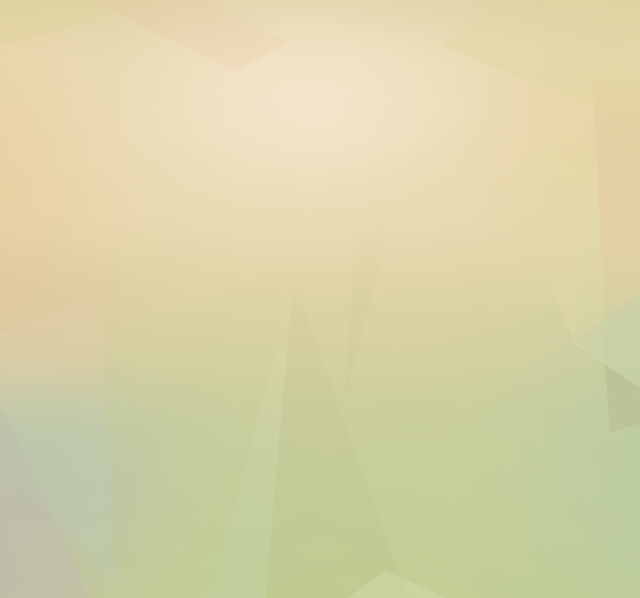
Reproduce this background procedurally as a WebGL 2 fragment shader.

```glsl
#version 300 es
precision highp float;
// Soft pastel backdrop: a vertical cream-to-green blend with a warm glow
// and coloured side washes, overlaid by faint translucent triangular facets.
// Positions are canvas fractions, measured from the lower left.
uniform vec2 u_resolution;
out vec4 outColor;

float cross2(vec2 a, vec2 b) { return a.x * b.y - a.y * b.x; }

// Signed distance to the line through a and b, positive on its left.
float lineSide(vec2 p, vec2 a, vec2 b) {
  return cross2(normalize(b - a), p - a);
}

// Smooth-edged coverage of a triangle with either winding.
float facet(vec2 p, vec2 a, vec2 b, vec2 c) {
  float winding = sign(cross2(b - a, c - a));
  float inside = min(lineSide(p, a, b) * winding,
                 min(lineSide(p, b, c) * winding, lineSide(p, c, a) * winding));
  float soft = 1.0 / min(u_resolution.x, u_resolution.y);
  return smoothstep(-soft, soft, inside);
}

// Elliptical falloff, one at the centre.
float glow(vec2 p, vec2 center, vec2 radius) {
  vec2 d = (p - center) / radius;
  return exp(-dot(d, d));
}

float hash(vec2 cell) {
  return fract(sin(dot(cell, vec2(127.1, 311.7))) * 43758.5);
}

vec2 gradientAt(vec2 cell) {
  float angle = 6.2832 * hash(cell);
  return vec2(cos(angle), sin(angle));
}

float gradientNoise(vec2 p) {
  vec2 i = floor(p), f = fract(p);
  vec2 u = f * f * f * (f * (f * 6.0 - 15.0) + 10.0);
  vec2 e = vec2(1.0, 0.0);
  float low = mix(dot(gradientAt(i), f), dot(gradientAt(i + e), f - e), u.x);
  float high = mix(dot(gradientAt(i + e.yx), f - e.yx),
                   dot(gradientAt(i + 1.0), f - 1.0), u.x);
  return mix(low, high, u.y);
}

// Vertical blend and broad washes of light.
vec3 backdrop(vec2 p) {
  vec3 color = mix(vec3(0.765, 0.805, 0.58), vec3(0.79, 0.81, 0.61), smoothstep(0.0, 0.32, p.y));
  color = mix(color, vec3(0.845, 0.82, 0.63), smoothstep(0.27, 0.45, p.y));
  color = mix(color, vec3(0.905, 0.845, 0.68), smoothstep(0.40, 0.66, p.y));
  color = mix(color, vec3(0.875, 0.815, 0.64), smoothstep(0.89, 1.02, p.y));

  color = mix(color, vec3(0.92, 0.81, 0.63), 0.8 * glow(p, vec2(-0.04, 0.69), vec2(0.18, 0.20)));
  color = mix(color, vec3(0.88, 0.78, 0.62), 0.8 * glow(p, vec2(-0.03, 0.50), vec2(0.19, 0.10)));
  color = mix(color, vec3(0.73, 0.77, 0.66), 0.9 * glow(p, vec2(0.02, 0.20), vec2(0.25, 0.16)));
  color = mix(color, vec3(0.76, 0.73, 0.67), 0.7 * glow(p, vec2(-0.03, 0.03), vec2(0.18, 0.18)));
  color = mix(color, vec3(0.73, 0.80, 0.64), 0.8 * glow(p, vec2(1.02, 0.20), vec2(0.20, 0.27)));
  color = mix(color, vec3(0.91, 0.83, 0.63), 0.6 * glow(p, vec2(0.93, 0.78), vec2(0.20, 0.14)));
  return mix(color, vec3(0.955, 0.90, 0.80), 0.9 * glow(p, vec2(0.48, 0.83), vec2(0.28, 0.17)));
}

vec3 addFacets(vec3 color, vec2 p) {
  // Upper corners and the pale rose plane at the top.
  color = mix(color, vec3(0.88, 0.83, 0.61), 0.4 * facet(p, vec2(-0.02, 0.918), vec2(0.28, 1.005), vec2(-0.02, 1.1)));
  color = mix(color, vec3(0.90, 0.78, 0.65), 0.25 * facet(p, vec2(0.12, 1.01), vec2(0.37, 0.88), vec2(0.45, 0.93))
    + 0.2 * facet(p, vec2(0.12, 1.01), vec2(0.45, 0.93), vec2(0.30, 1.01)));
  color = mix(color, vec3(0.88, 0.84, 0.63), 0.45 * facet(p, vec2(0.69, 0.923), vec2(1.02, 0.785), vec2(1.02, 1.2)));

  // Left planes.
  float leftPlane = facet(p, vec2(-0.04, 0.425), vec2(0.156, 0.504), vec2(0.18, 0.027));
  leftPlane = max(leftPlane, facet(p, vec2(-0.04, 0.425), vec2(0.18, 0.027), vec2(-0.04, 0.275)));
  vec3 leftTint = mix(vec3(0.74, 0.79, 0.69), vec3(0.88, 0.81, 0.67), smoothstep(0.25, 0.43, p.y));
  color = mix(color, leftTint, 0.5 * leftPlane);
  color = mix(color, vec3(0.75, 0.74, 0.67), 0.5 * facet(p, vec2(-0.01, 0.35), vec2(0.145, -0.01), vec2(-0.3, -0.01)));

  // Central planes, fading out towards the glow.
  float fade = 1.0 - smoothstep(0.42, 0.62, p.y);
  color -= 0.012 * fade * facet(p, vec2(0.42, 0.65), vec2(0.64, -0.01), vec2(0.414, -0.01))
    * smoothstep(-0.002, 0.002, lineSide(p, vec2(0.414, 0.0), vec2(0.456, 0.51)) * -1.0);
  color = mix(color, mix(vec3(0.74, 0.82, 0.64), vec3(0.86, 0.84, 0.66), smoothstep(0.0, 0.5, p.y)),
    0.45 * facet(p, vec2(0.456, 0.51), vec2(0.414, -0.01), vec2(0.325, -0.01)));
  color -= vec3(0.013, 0.010, 0.015) * (1.0 - smoothstep(0.5, 0.67, p.y))
    * facet(p, vec2(0.56, 0.68), vec2(0.622, 0.68), vec2(0.536, 0.315));
  color = mix(color, vec3(0.82, 0.84, 0.65), 0.6 * facet(p, vec2(0.535, -0.006), vec2(0.602, 0.046), vec2(0.71, -0.006)));

  // Right planes: warm strip, yellow wedge, mint plane and its shadow.
  float strip = smoothstep(-0.001, 0.001, lineSide(p, vec2(0.925, 0.9), vec2(0.953, 0.277)));
  strip *= smoothstep(0.42, 0.62, p.y) * (1.0 - smoothstep(0.78, 0.90, p.y));
  color = mix(color, vec3(0.88, 0.80, 0.62), 0.55 * strip);
  color = mix(color, vec3(0.89, 0.85, 0.64), 0.4 * (1.0 - smoothstep(0.68, 0.88, p.y))
    * facet(p, vec2(0.925, 0.9), vec2(0.79, 0.69), vec2(0.898, 0.425)));
  color = mix(color, vec3(0.87, 0.85, 0.65), 0.4 * (1.0 - smoothstep(0.68, 0.88, p.y))
    * facet(p, vec2(0.925, 0.9), vec2(0.898, 0.425), vec2(0.946, 0.39)));
  color = mix(color, vec3(0.78, 0.82, 0.66), 0.55 * facet(p, vec2(0.898, 0.43), vec2(1.02, 0.526), vec2(1.02, 0.334)));
  return mix(color, vec3(0.73, 0.75, 0.58), 0.7 * facet(p, vec2(0.945, 0.39), vec2(1.06, 0.311), vec2(0.953, 0.277)));
}

void main() {
  vec2 p = gl_FragCoord.xy / u_resolution;
  vec3 color = addFacets(backdrop(p), p);
  color += 0.004 * gradientNoise(p * vec2(9.0, 24.0));  // faint mottling
  outColor = vec4(clamp(color, 0.0, 1.0), 1.0);
}
```
